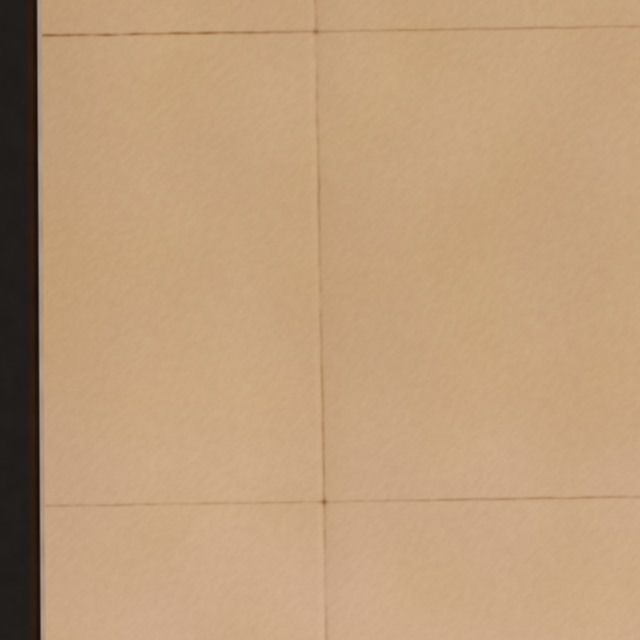
Reproduce this texture procedurally as a WebGL 2 fragment shader.

```glsl
#version 300 es
precision highp float;
// Large square beige tiles with thin, unevenly worn seams, beside a dark strip
// with a pale trim. Seams come from a slightly skewed repeat; gradient noise
// drives their wear, the cloudy mottling and the fine surface grain.

#define TILE_PITCH 0.735
#define SEAM_ORIGIN vec2(0.510, 0.2085)
#define SEAM_SKEW vec2(0.017, -0.015)
#define SEAM_WIDTH 0.0026
#define SEAM_DEPTH 0.19
#define STRIP_EDGE 0.0635
#define STRIP_LEAN 0.0055
#define TRIM_WIDTH 0.0075
#define MOTTLE 0.035
#define GRAIN 0.016

uniform vec2 u_resolution;
out vec4 fragColor;

const vec3 TILE_TOP = vec3(0.775, 0.640, 0.490);
const vec3 TILE_BOTTOM = vec3(0.805, 0.668, 0.540);
const vec3 TILE_SHADE = vec3(0.690, 0.550, 0.410);
const vec3 SEAM_TINT = vec3(0.85, 1.00, 1.10);
const vec3 STRIP_DARK = vec3(0.130, 0.115, 0.105);
const vec3 STRIP_WARM = vec3(0.220, 0.120, 0.060);
const vec3 TRIM = vec3(0.665, 0.590, 0.530);

vec2 hashGradient(vec2 cell) {
    vec3 p = fract(cell.xyx * vec3(0.1031, 0.1030, 0.0973));
    p += dot(p, p.yzx + 33.33);
    float angle = 6.2832 * fract((p.x + p.y) * p.z);
    return vec2(cos(angle), sin(angle));
}

// Gradient noise, roughly -0.7 to 0.7
float noise(vec2 p) {
    vec2 i = floor(p), f = p - i;
    vec2 u = f * f * f * (f * (f * 6.0 - 15.0) + 10.0);
    vec2 e = vec2(0.0, 1.0);
    float low = mix(dot(hashGradient(i), f), dot(hashGradient(i + e.yx), f - e.yx), u.x);
    float high = mix(dot(hashGradient(i + e), f - e), dot(hashGradient(i + e.yy), f - e.yy), u.x);
    return mix(low, high, u.y);
}

float fbm(vec2 p) {
    float sum = 0.0, gain = 0.5;
    for (int i = 0; i < 4; i++) {
        sum += gain * noise(p);
        p = mat2(1.6, 1.2, -1.2, 1.6) * p + 7.3;
        gain *= 0.5;
    }
    return sum;
}

// Soft line around distance zero
float line(float d, float width) {
    return exp(-d * d / (width * width));
}

// Uneven strength along a seam
float wear(float along, float seed) {
    float broad = noise(vec2(along * 5.0, seed * 5.7 + 0.4));
    float fine = noise(vec2(along * 45.0, seed * 9.1 + 2.6));
    return clamp(0.62 + 0.65 * broad + 0.55 * fine, 0.15, 1.2);
}

vec3 tileSurface(vec2 uv) {
    vec3 color = mix(TILE_BOTTOM, TILE_TOP, smoothstep(0.0, 0.6, uv.y));
    float cloud = fbm(uv * 4.0 + 3.1);
    float side = 0.42 * (1.0 - smoothstep(0.05, 0.25, uv.x));
    color = mix(color, TILE_SHADE, side * (0.75 + cloud) * mix(0.5, 1.0, uv.y));
    color += MOTTLE * cloud * vec3(1.0, 1.05, 1.2);
    color.b += 0.025 * noise(uv * 6.0 + 11.0);
    // Diagonal brushed grain
    vec2 brushed = vec2(uv.x + uv.y, (uv.y - uv.x) * 2.2);
    return color + GRAIN * (noise(brushed * 38.0) + 0.5 * noise(uv * 150.0));
}

vec3 addSeams(vec3 color, vec2 uv) {
    vec2 grid = (uv - SEAM_ORIGIN + SEAM_SKEW * uv.yx) / TILE_PITCH;
    vec2 id = floor(grid + 0.5);
    vec2 d = (grid - id) * TILE_PITCH;
    d += 0.0012 * vec2(noise(vec2(uv.y * 25.0, 1.5)), noise(vec2(uv.x * 25.0, 4.5)));

    // Rows: the upper seam is dirtiest at its left end
    float dirt = mix(0.62, mix(1.35, 0.5, smoothstep(0.2, 0.55, uv.x)), clamp(id.y, 0.0, 1.0));
    float row = line(d.y, SEAM_WIDTH) * wear(uv.x, id.y + 2.0) * dirt;
    // Columns: a faint groove, pale on its left and shaded on its right
    float column = line(d.x, SEAM_WIDTH) * wear(uv.y, id.x + 7.0) * 0.55;
    float shadow = step(0.0, d.x) * exp(-d.x / 0.025) * smoothstep(0.0, 0.003, d.x);
    float lip = line(d.x + 0.007, 0.005);
    float crossing = line(length(d), 0.005);

    color -= SEAM_TINT * SEAM_DEPTH * (row + column + 0.7 * crossing);
    return color - 0.022 * shadow + 0.012 * lip;
}

vec3 stripColor(vec2 uv, float inside) {
    float warm = smoothstep(-0.024, -0.004, inside);
    vec3 color = mix(STRIP_DARK, STRIP_WARM, warm * (0.75 + 0.4 * noise(uv * 14.0)));
    color = mix(color, vec3(0.07, 0.035, 0.02), 0.6 * line(inside + 0.003, 0.004));
    return color + 0.025 * fbm(uv * 25.0);
}

void main() {
    vec2 uv = gl_FragCoord.xy / u_resolution;
    float soft = max(0.0022, 0.75 / u_resolution.x);

    vec3 color = addSeams(tileSurface(uv), uv);

    // Pale trim and dark strip at the left, leaning slightly
    float edge = uv.x - STRIP_EDGE + STRIP_LEAN * uv.y;
    float trim = 1.0 - smoothstep(TRIM_WIDTH - soft, TRIM_WIDTH + soft, edge);
    vec3 trimColor = TRIM + 0.07 * noise(vec2(3.0, uv.y * 18.0));
    color = mix(color, trimColor, trim);
    color = mix(stripColor(uv, edge), color, smoothstep(-soft, soft, edge));

    fragColor = vec4(clamp(color, 0.0, 1.0), 1.0);
}
```
